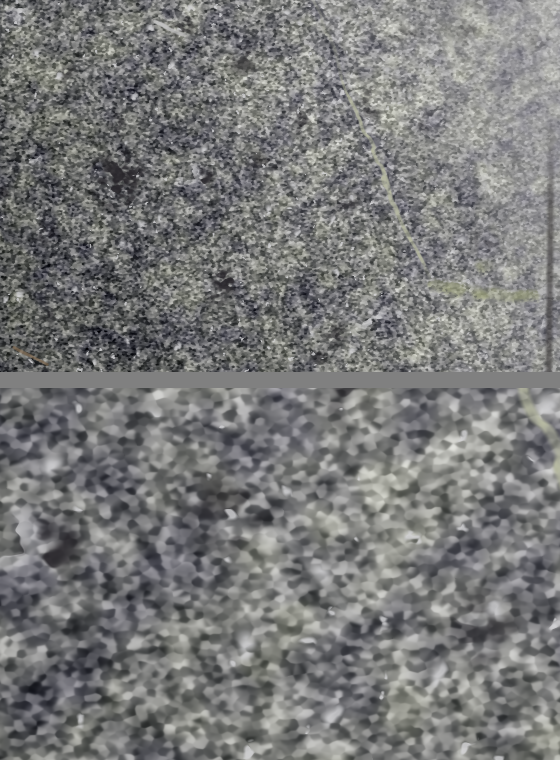
Top, the full canvas; bottom, a detail of the centre.
Write a WebGL 2 fragment shader that draws this texture.

```glsl
#version 300 es
precision highp float;

uniform vec2 u_resolution;
out vec4 fragColor;

vec3 hash3(vec2 cell, float seed) {
    vec3 q = fract(vec3(cell.xyx + seed * 17.3) * vec3(0.1031, 0.1030, 0.0973));
    q += dot(q, q.yxz + 33.33);
    return fract((q.xxy + q.yzz) * q.zyx);
}

// Smooth cellular noise: random tone per jittered cell, about -0.5 to 0.5
float cellTone(vec2 p, float sharpness, float seed) {
    vec2 base = floor(p);
    float tone = 0.0, total = 0.0;
    for (int y = -1; y <= 1; y++) {
        for (int x = -1; x <= 1; x++) {
            vec2 cell = base + vec2(x, y);
            vec3 rnd = hash3(cell, seed);
            vec2 d = p - cell - rnd.xy;
            float weight = exp(-sharpness * dot(d, d));
            tone += weight * (rnd.z - 0.5);
            total += weight;
        }
    }
    return tone / total;
}

// Scattered round spots; radius and softness are fractions of a cell
float spots(vec2 p, float chance, float radius, float softness, float seed) {
    vec2 base = floor(p);
    float cover = 0.0;
    for (int y = -1; y <= 1; y++) {
        for (int x = -1; x <= 1; x++) {
            vec2 cell = base + vec2(x, y);
            vec3 rnd = hash3(cell, seed);
            float size = radius * (0.4 + 0.6 * rnd.z / chance);
            float d = length(p - cell - rnd.xy);
            float spot = 1.0 - smoothstep(size - softness, size + softness, d);
            cover = max(cover, spot * step(rnd.z, chance));
        }
    }
    return cover;
}

float stroke(vec2 p, vec2 a, vec2 b, float width) {
    vec2 ab = b - a;
    float t = clamp(dot(p - a, ab) / dot(ab, ab), 0.0, 1.0);
    return 1.0 - smoothstep(0.3 * width, width, length(p - a - ab * t));
}

float patchMask(vec2 p, vec2 centre, float radius) {
    return 1.0 - smoothstep(0.3 * radius, radius, length(p - centre));
}

void main() {
    vec2 p = gl_FragCoord.xy / u_resolution.y;
    float focus = 1.0 - smoothstep(0.9, 1.6, p.x + 0.4 * (p.y - 0.5));

    // Grain and mottling
    vec2 slanted = mat2(0.85, -0.2, 0.25, 1.1) * p;
    float fine = cellTone(slanted * 165.0, 5.0, 1.0);
    float medium = cellTone(slanted * 80.0, 5.0, 2.0);
    float small = cellTone(p * 32.0, 5.0, 3.0);
    float broad = cellTone(p * 13.0, 5.0, 4.0);
    float wide = cellTone(p * 4.5, 5.0, 5.0);
    vec2 bent = p + 0.012 * vec2(small, broad);
    vec2 warped = bent + 0.010 * vec2(medium, fine);

    float tone = 0.470 + 0.17 * (p.x - 0.75) + 0.11 * (p.y - 0.5);
    tone += fine * mix(0.17, 0.43, focus) + medium * mix(0.12, 0.25, focus);
    tone += small * 0.14 + broad * 0.11 + wide * 0.07;

    vec3 color = vec3(tone) + mix(vec3(-0.006, 0.002, 0.006), vec3(0.002, 0.002, -0.002),
                                  smoothstep(0.2, 0.65, tone));
    color += (broad + small) * vec3(0.012, 0.018, -0.026);

    // Dark pits, broken up by the grain
    float pits = 0.6 * spots(warped * 7.0, 0.30, 0.22, 0.16, 6.0);
    pits = max(pits, patchMask(warped, vec2(0.32, 0.51), 0.10));
    pits = max(pits, patchMask(warped, vec2(0.605, 0.24), 0.045));
    pits = max(pits, patchMask(warped, vec2(0.547, 0.52), 0.035));
    pits *= smoothstep(-0.25, 0.2, small * 0.6 - medium) * mix(0.4, 0.9, focus);
    color = mix(color, vec3(0.16, 0.15, 0.17), pits);

    // Pale flecks and mineral crusts
    float blur = mix(0.18, 0.08, focus);
    float flecks = spots(warped * 42.0, 0.09, 0.20, blur, 7.0);
    flecks = max(flecks, spots(warped * 15.0, 0.16, 0.14, blur, 8.0));
    float crust = spots(warped * 5.0, 0.25, 0.17, 0.12, 9.0);
    flecks = max(flecks, crust * smoothstep(-0.08, 0.16, medium + 0.5 * small));
    color = mix(color, vec3(0.84, 0.84, 0.85), flecks * mix(0.4, 0.8, focus));

    // Long pale vein and fainter scratches
    float drop = 1.0 - p.y;
    float veinX = 0.84 + 0.37 * drop + 0.06 * drop * drop + 0.006 * sin(19.0 * drop);
    float vein = 1.0 - smoothstep(0.002, 0.008, abs(bent.x - veinX));
    vein *= smoothstep(0.23, 0.32, p.y) * mix(1.0, 0.3, smoothstep(0.74, 0.82, p.y));
    color = mix(color, vec3(0.71, 0.72, 0.63), vein * (0.8 + 0.6 * medium));

    float scratch = stroke(bent, vec2(0.42, 0.94), vec2(0.64, 0.86), 0.008);
    scratch = max(scratch, stroke(bent, vec2(0.75, 0.54), vec2(0.82, 0.46), 0.007));
    color = mix(color, vec3(0.76), scratch * (0.5 + small));

    // Lichen, twig and edge crack
    float lichen = stroke(warped, vec2(1.17, 0.23), vec2(1.44, 0.20), 0.022);
    lichen = max(lichen, patchMask(warped, vec2(1.30, 0.285), 0.03));
    color = mix(color, vec3(0.60, 0.62, 0.46), lichen * (0.4 + 0.9 * small));
    float twig = stroke(bent, vec2(0.04, 0.066), vec2(0.13, 0.02), 0.006);
    color = mix(color, vec3(0.52, 0.43, 0.33), twig * 0.7);
    float crack = 1.0 - smoothstep(0.002, 0.014, abs(p.x - 1.475 - 0.012 * p.y));
    color = mix(color, vec3(0.24, 0.23, 0.23), crack * 0.6 * (1.0 - smoothstep(0.35, 0.75, p.y)));

    fragColor = vec4(clamp(color, 0.0, 1.0), 1.0);
}
```
